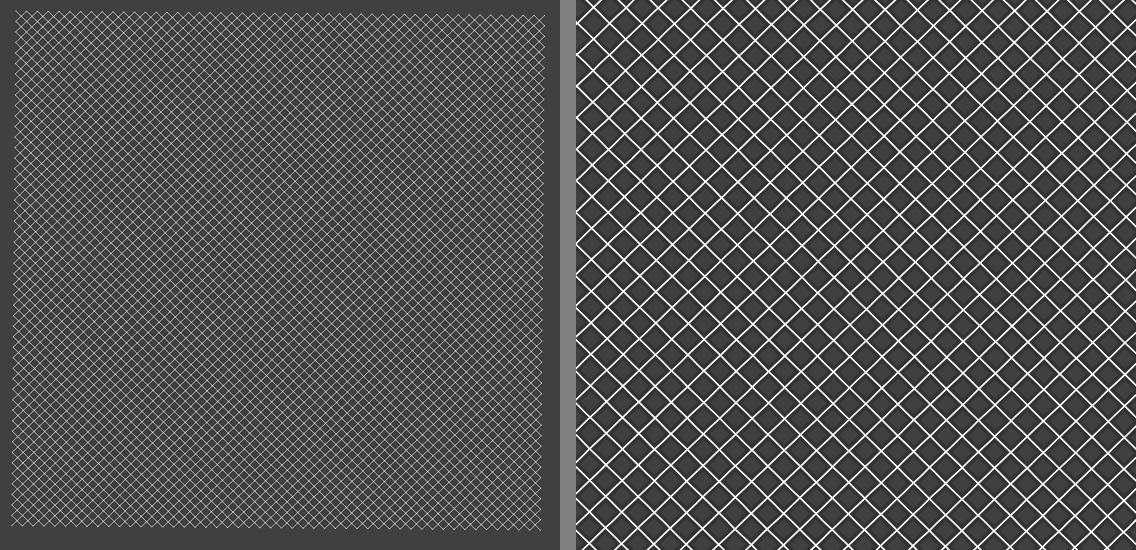
Left, the full canvas; right, a detail of the centre.
A Shadertoy shader for this pattern:

```glsl
// A fine wire mesh of diamonds in pale lines on charcoal, turned very slightly.
// Two diagonal families of lines come from folding sums and differences of
// cell coordinates; gradient noise gives the strands a faint wobble.

// Lengths are in canvas heights, angles in radians.
const vec2  REPEATS     = vec2(49.0, 49.0);      // diamonds across and down
const vec2  MESH_SIZE   = vec2(0.9616, 0.9363);
const vec2  MESH_CENTER = vec2(-0.0033, 0.0080);
const float MESH_TILT   = 0.0083;                // clockwise
const float LINE_WIDTH  = 0.0010;
const float SHADE_REACH = 0.0027;                // dark fringe beside a line
const float WOBBLE      = 0.0003;
const float WOBBLE_FREQ = 1.7;                   // per cell
const float TONE_CHANGE = 0.10;                  // uneven strand brightness

const vec3 GROUND = vec3(0.25);
const vec3 SHADE  = vec3(0.20);
const vec3 STRAND = vec3(1.0);

vec2 hashGradient(vec2 cell) {
    float h = fract(sin(dot(cell, vec2(127.1, 311.7))) * 43758.5);
    float angle = 6.2832 * h;
    return vec2(cos(angle), sin(angle));
}

float gradientNoise(vec2 p) {
    vec2 i = floor(p), f = p - i;
    vec2 w = f * f * f * (f * (f * 6.0 - 15.0) + 10.0);
    float a = dot(hashGradient(i), f);
    float b = dot(hashGradient(i + vec2(1, 0)), f - vec2(1, 0));
    float c = dot(hashGradient(i + vec2(0, 1)), f - vec2(0, 1));
    float d = dot(hashGradient(i + vec2(1, 1)), f - vec2(1, 1));
    return mix(mix(a, b, w.x), mix(c, d, w.x), w.y);
}

// Coverage of a stripe of the given half width, one pixel soft.
float stripe(float dist, float halfWidth, float pixel) {
    return 1.0 - smoothstep(halfWidth - 0.5 * pixel, halfWidth + 0.5 * pixel, dist);
}

// Lines thinner than a pixel are widened to it and dimmed to keep their weight.
float thinLine(float dist, float pixel) {
    float weight = min(1.0, LINE_WIDTH / pixel);
    return weight * stripe(dist, 0.5 * max(LINE_WIDTH, pixel), pixel);
}

void mainImage(out vec4 fragColor, in vec2 fragCoord) {
    float pixel = 1.0 / iResolution.y;
    vec2 p = (fragCoord - 0.5 * iResolution.xy) * pixel - MESH_CENTER;

    // Mesh frame and cell coordinates
    float c = cos(MESH_TILT), s = sin(MESH_TILT);
    vec2 q = vec2(c * p.x - s * p.y, s * p.x + c * p.y);
    vec2 density = REPEATS / MESH_SIZE;
    vec2 cell = (q + 0.5 * MESH_SIZE) * density;

    // Distance to the nearest line of each diagonal family
    vec2 diagonal = vec2(cell.x + cell.y, cell.x - cell.y);
    vec2 wander = vec2(gradientNoise(cell * WOBBLE_FREQ),
                       gradientNoise(cell * WOBBLE_FREQ + 71.3));
    float slope = length(density);
    diagonal += WOBBLE * slope * wander;
    vec2 dist = abs(fract(diagonal + 0.5) - 0.5) / slope;

    // Rectangular cut of the mesh
    vec2 outside = abs(q) - 0.5 * MESH_SIZE;
    float inside = stripe(max(outside.x, outside.y), 0.5 * LINE_WIDTH, pixel);

    // Fringe first, then strands; crossings add up brighter
    float nearest = min(dist.x, dist.y);
    float fringe = stripe(nearest, SHADE_REACH, pixel) * inside;
    float rise = thinLine(dist.x, pixel);
    float fall = thinLine(dist.y, pixel);
    float strands = 1.0 - (1.0 - rise) * (1.0 - fall);
    strands *= inside * (1.0 + TONE_CHANGE * gradientNoise(cell * 0.6 + 19.7));

    vec3 color = mix(GROUND, SHADE, fringe);
    color = mix(color, STRAND, clamp(strands, 0.0, 1.0));
    fragColor = vec4(color, 1.0);
}
```
